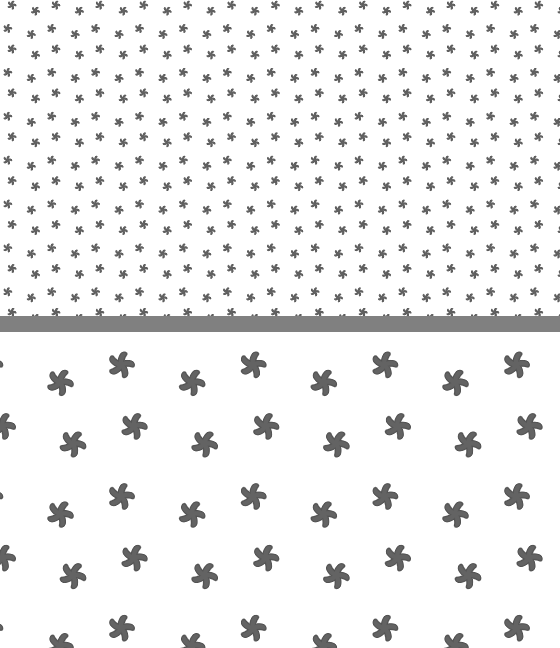
Top, the full canvas; bottom, a detail of the centre.
Reproduce this pattern procedurally as a Shadertoy shader.

```glsl
const float TILES_DOWN = 7.2;                  // 12.8 tiles across at 16:9
const vec2 FIRST_FLOWER = vec2(0.270, 0.115);  // in tiles, from the top left
const vec2 COLUMN_STEP = vec2(0.537, 0.133);
const vec2 ROW_STEP = vec2(-0.097, 0.534);
const float ARMS = 5.0;
const float ARM_LENGTH = 0.078;
const float ARM_RADIUS = 0.027;
const float CURL = 5.0;                        // radians of twist per tile
const float BASE_TURN = -0.42;
const float COLUMN_TURN = 0.18;
const float ROW_TURN = -0.08;
const float RIM_WIDTH = 0.009;
const vec3 PAPER = vec3(1.0);
const vec3 INK = vec3(0.39);
const vec3 RIM = vec3(0.32);
const float TAU = 6.2831853;

// Distance to a pinwheel of round-ended, curling arms
float pinwheel(vec2 p, float turn) {
    float r = length(p);
    float sector = TAU / ARMS;
    float angle = r > 0.0 ? atan(p.y, p.x) : 0.0;
    angle -= turn + CURL * r;
    angle -= sector * round(angle / sector);
    vec2 q = r * vec2(cos(angle), sin(angle));
    q.x -= clamp(q.x, 0.0, ARM_LENGTH);
    return length(q) - ARM_RADIUS;
}

// Nearest of the four flowers in a repeating tile
float flowers(vec2 p) {
    float d = 1.0;
    for (int row = 0; row < 2; row++) {
        for (int column = 0; column < 2; column++) {
            vec2 cell = vec2(column, row);
            vec2 center = FIRST_FLOWER + cell.x * COLUMN_STEP + cell.y * ROW_STEP;
            vec2 local = fract(p - center + 0.5) - 0.5;
            float turn = BASE_TURN + dot(cell, vec2(COLUMN_TURN, ROW_TURN));
            d = min(d, pinwheel(local, turn));
        }
    }
    return d;
}

void mainImage(out vec4 fragColor, in vec2 fragCoord) {
    // Tile units, y pointing down from the top edge
    float pixel = TILES_DOWN / iResolution.y;
    vec2 p = vec2(fragCoord.x, iResolution.y - fragCoord.y) * pixel;
    float d = flowers(p);

    // Slightly darker rim around each flower
    float rim = smoothstep(-pixel, pixel, d + RIM_WIDTH);
    float coverage = clamp(0.5 - d / pixel, 0.0, 1.0);
    vec3 color = mix(PAPER, mix(INK, RIM, rim), coverage);
    fragColor = vec4(color, 1.0);
}
```
